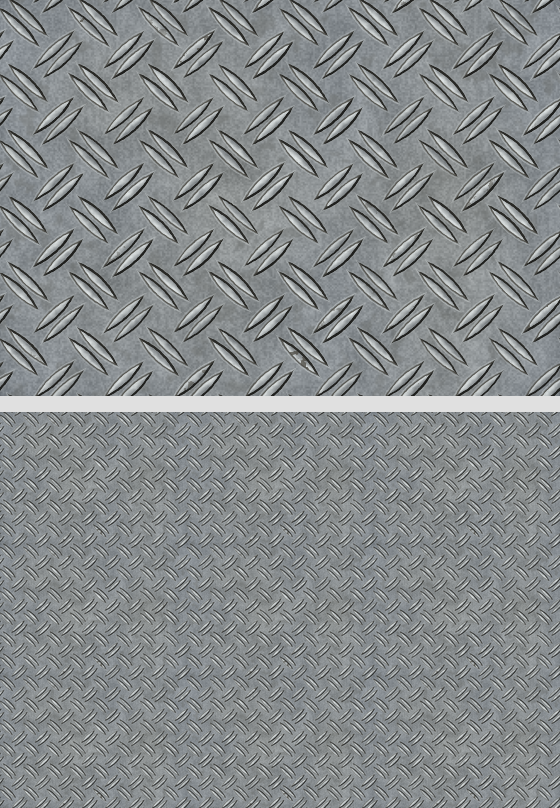
Top, the tile; bottom, the same tile 3 across and 3 down.
Give the GLSL for this texture, as a Shadertoy shader.

```glsl
const vec2 REPEATS = vec2(8.0, 6.0);
const vec2 FIRST_CENTRE = vec2(0.333, 0.669);   // falling pair, in cells
const float FALLING_ANGLE = 0.765;
const float RISING_ANGLE = 0.75;
const float HALF_LENGTH = 0.358;
const float HALF_WIDTH = 0.058;
const float HALF_GAP = 0.096;
const float LIT_RIM = 0.008;
const float SHADOW_RIM = 0.014;
const float RAGGEDNESS = 0.008;
const vec3 STEEL = vec3(0.54, 0.56, 0.57);
const vec3 STEEL_DARK = vec3(0.42, 0.43, 0.42);
const vec3 FACE = vec3(0.51, 0.53, 0.54);
const vec3 GLINT = vec3(0.83, 0.85, 0.85);
const vec3 GRIME = vec3(0.29, 0.28, 0.25);
const vec3 SHADOW = vec3(0.10, 0.10, 0.09);

float hash(vec2 p) {
    return fract(sin(dot(p, vec2(127.1, 311.7))) * 43758.5453);
}

// Value noise that wraps over the unit canvas
float noise(vec2 uv, vec2 period) {
    vec2 p = uv * period, i = floor(p), f = fract(p);
    f = f * f * (3.0 - 2.0 * f);
    vec2 a = mod(i, period), b = mod(i + 1.0, period);
    return mix(mix(hash(a), hash(vec2(b.x, a.y)), f.x),
               mix(hash(vec2(a.x, b.y)), hash(b), f.x), f.y);
}

float cloud(vec2 uv, vec2 period) {
    float sum = 0.0, weight = 0.5;
    for (int octave = 0; octave < 4; octave++) {
        sum += weight * noise(uv, period);
        period *= 2.0;
        weight *= 0.5;
    }
    return sum / 0.9375;
}

// Pointed lens lying along x
float lens(vec2 p, float halfLength, float halfWidth) {
    float radius = (halfLength * halfLength + halfWidth * halfWidth) / (2.0 * halfWidth);
    return length(vec2(p.x, abs(p.y) + radius - halfWidth)) - radius;
}

// Worn flat sheet
vec3 plate(vec2 uv) {
    float mottle = cloud(uv, vec2(20.0, 14.0)) - 0.5;
    float streak = noise(uv, vec2(190.0, 40.0)) - 0.5;
    float grain = noise(uv, vec2(330.0, 234.0)) - 0.5;
    float warmth = noise(uv, vec2(5.0, 4.0)) - 0.5;
    vec3 color = STEEL + 0.15 * mottle + 0.04 * streak + 0.11 * grain;
    color += warmth * vec3(0.01, 0.0, -0.025);
    float stain = smoothstep(0.58, 0.78, cloud(uv + 0.37, vec2(40.0, 28.0)));
    return mix(color, STEEL_DARK, 0.4 * stain);
}

// One raised bar; q.y grows toward its shadow side
vec3 addBar(vec3 color, vec2 q, vec2 uv, vec2 id, float contrast, float pixel) {
    float wear = hash(id + 3.7), size = hash(id + 9.1);
    float ragged = noise(uv, vec2(230.0, 163.0)) - 0.5;
    float d = lens(q, HALF_LENGTH * mix(0.97, 1.02, size), HALF_WIDTH * mix(0.95, 1.05, wear));
    d += RAGGEDNESS * ragged;
    float shade = smoothstep(-0.02, 0.02, q.y);

    // Ground around the bar: soft dirt, then a bright lip, stronger on the lit side
    float outside = max(d, 0.0);
    color = mix(color, STEEL_DARK, 0.45 * exp(-outside / 0.018));
    float lip = exp(-pow((d - 0.025) / 0.009, 2.0)) * mix(1.0, 0.35, shade);
    color = mix(color, GLINT, lip * mix(0.25, 0.5, size));

    // Polished top with a crisp glint inside the lit edge
    float lit = 1.0 - smoothstep(-0.03, 0.04, q.y + 0.02 * ragged);
    float polish = cloud(uv, vec2(70.0, 50.0));
    vec3 top = mix(FACE, GLINT, clamp(lit * 0.7 + 1.1 * (polish - 0.5), 0.0, 1.0));
    float glint = exp(-pow((d + 0.024) / 0.011, 2.0)) * (1.0 - shade);
    top = mix(top, GLINT, 0.6 * glint);
    top += 0.06 * (wear - 0.5) + 0.09 * ragged;
    float speck = smoothstep(0.6, 0.68, cloud(uv, vec2(90.0, 64.0)));
    top = mix(top, GRIME, speck * smoothstep(0.88, 1.0, size) * 0.8);
    color = mix(color, top, smoothstep(pixel, -pixel, d));

    // Dark rim, heavier on the shadow side
    float rimWidth = mix(LIT_RIM, SHADOW_RIM * mix(0.8, 1.2, wear), shade);
    float rim = 1.0 - smoothstep(rimWidth - pixel, rimWidth + pixel, abs(d));
    vec3 rimColor = mix(GRIME, SHADOW, shade * contrast);
    return mix(color, rimColor, rim * mix(0.8, 0.95, shade));
}

void mainImage(out vec4 fragColor, in vec2 fragCoord) {
    vec2 uv = fragCoord / iResolution.xy;
    vec2 cellSize = vec2(1.0, iResolution.y / iResolution.x * REPEATS.x / REPEATS.y);
    float pixel = 0.5 * REPEATS.x / iResolution.x;
    vec3 color = plate(uv);

    // Falling and rising pairs on two half-shifted grids
    for (int lean = 0; lean < 2; lean++) {
        float rising = float(lean);
        vec2 grid = uv * REPEATS - FIRST_CENTRE - 0.5 * rising + 0.5;
        vec2 id = mod(floor(grid), REPEATS);
        vec2 p = (fract(grid) - 0.5) * cellSize;
        p += 0.006 * (vec2(hash(id + 21.0 + rising), hash(id + 35.0 + rising)) - 0.5);
        float flip = 1.0 - 2.0 * rising;
        float angle = mix(FALLING_ANGLE, RISING_ANGLE, rising);
        vec2 along = vec2(cos(angle), -flip * sin(angle));
        vec2 toShadow = vec2(sin(angle), flip * cos(angle));
        vec2 q = vec2(dot(p, along), dot(p, toShadow));
        float contrast = mix(0.8, 1.0, rising);
        for (int bar = 0; bar < 2; bar++) {
            float side = 2.0 * float(bar) - 1.0;
            vec2 barId = id + vec2(11.0 * rising, 17.0 * float(bar));
            color = addBar(color, q - vec2(0.0, side * HALF_GAP), uv, barId, contrast, pixel);
        }
    }
    fragColor = vec4(clamp(color, 0.0, 1.0), 1.0);
}
```
